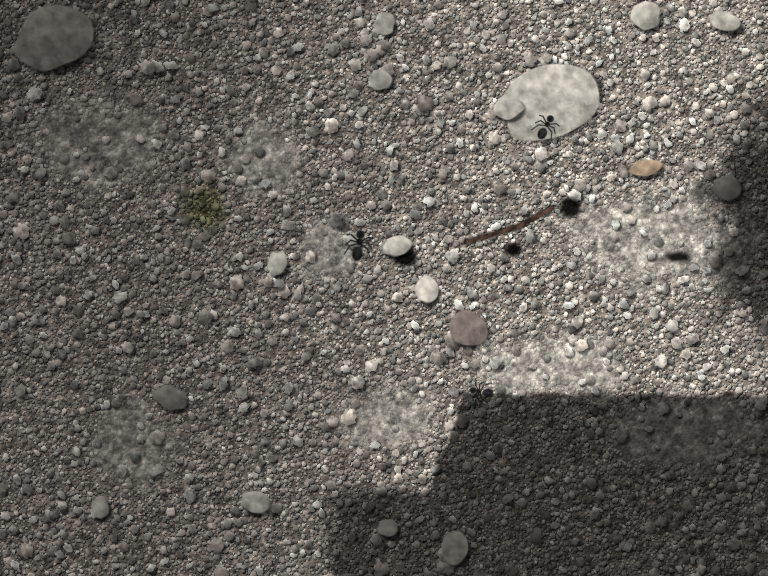
This texture is drawn by a Shadertoy shader. Its source:

```glsl
float hash(vec2 p) { return fract(sin(dot(p, vec2(127.1, 311.7))) * 43758.5453); }

float noise(vec2 p) {
    vec2 i = floor(p), f = fract(p);
    f = f * f * (3. - 2. * f);
    return mix(mix(hash(i), hash(i + vec2(1, 0)), f.x),
               mix(hash(i + vec2(0, 1)), hash(i + 1.), f.x), f.y);
}

float fbm(vec2 p) {
    float sum = 0., amp = .5;
    for (int i = 0; i < 4; i++, amp *= .5) {
        sum += amp * noise(p);
        p = mat2(1.6, 1.2, -1.2, 1.6) * p + 3.7;
    }
    return sum;
}

mat2 rot(float a) { return mat2(cos(a), sin(a), -sin(a), cos(a)); }

// Ragged soft spot: centre in xy, radii in zw
float blob(vec2 p, vec4 s) {
    float d = length((p - s.xy) / s.zw) + .9 * (fbm(p * 18.) - .5);
    return 1. - smoothstep(.4, 1.2, d);
}

float segment(vec2 p, vec2 a, vec2 b) {
    vec2 ab = b - a;
    return length(p - a - ab * clamp(dot(p - a, ab) / dot(ab, ab), 0., 1.));
}

// One layer of scattered pebbles with contact shadows
void pebbles(inout vec3 col, vec2 p, float scale, float density) {
    mat2 turn = rot(scale);
    vec2 q = turn * p * scale;
    float aa = .8 * scale / iResolution.y;
    for (int k = 0; k < 9; k++) {
        vec2 id = floor(q) + vec2(k % 3, k / 3) - 1.;
        if (hash(id + .37) > density) continue;
        vec2 rnd = vec2(hash(id + 11.3), hash(id + 27.9));
        float size = mix(.2, .5, hash(id + 41.1));
        vec2 d = (q - id - .2 - .6 * rnd) * turn;
        vec2 e = rot(6.28 * rnd.x) * d * vec2(1, 1. + .5 * rnd.y);
        float r = length(e) + .5 * size * (noise(e * 2.5 / size + id) - .5);
        float gap = length(d + size * vec2(-.25, .4));
        col *= .5 + .5 * smoothstep(size * .7, size * 1.2, gap);
        float lit = .95 + .3 * dot(d, vec2(-.45, .9)) / size;
        vec3 tone = mix(vec3(1, .94, .88), vec3(.98, .98, .94), rnd.y) * mix(.48, .84, hash(id + 63.7));
        col = mix(col, tone * lit, 1. - smoothstep(size - aa, size + aa, r));
    }
}

// Larger rock with a rough outline and a shadow at its lower right
void rock(inout vec3 col, vec2 p, vec4 s, float angle, vec3 tone) {
    vec2 d = p - s.xy, e = rot(-angle) * d / s.zw;
    float r = length(e) + .25 * (noise(e * 1.6 + s.xy * 40.) - .5);
    float aa = 1.2 / iResolution.y / min(s.z, s.w);
    float gap = length(rot(-angle) * (d + vec2(-.005, .007)) / s.zw);
    col *= .35 + .65 * smoothstep(.8, 1.15, gap);
    float lit = .88 + .12 * dot(d / s.zw, vec2(-.45, .9)) + .6 * (fbm(p * 75.) - .42);
    col = mix(col, tone * lit, 1. - smoothstep(1. - aa, 1. + aa, r));
}

// Insect: three body parts and six bent legs
void insect(inout vec3 col, vec2 p, vec2 centre, float angle, float size) {
    vec2 q = rot(-angle) * (p - centre) / size, m = vec2(abs(q.x), q.y);
    float d = min(length(q * vec2(1, .75) + vec2(0, .42)) - .32, length(q - vec2(0, .2)) - .2);
    d = min(d, length(q - vec2(0, .65)) - .25);
    for (float s = -1.; s < 2.; s++) {
        vec2 knee = vec2(.55, .2 + .35 * s);
        d = min(d, segment(m, vec2(.1, .15 + .1 * s), knee) - .04);
        d = min(d, segment(m, knee, vec2(.8, .6 * s - .1)) - .03);
    }
    float aa = 1. / (iResolution.y * size);
    col = mix(col, vec3(.08) + .12 * noise(q * 5.), 1. - smoothstep(-aa, aa, d));
}

// Sunlight with soft canopy shade and one hard cast shadow
float sunlight(vec2 p) {
    float sun = mix(.65, 1.06, smoothstep(.2, 1., p.x + .2 * fbm(p * 5.) - .1));
    sun *= 1. - .2 * (1. - smoothstep(0., .5, p.x)) * smoothstep(.6, 1., p.y);
    sun *= 1. - .62 * blob(p, vec4(1.36, .63, .15, .22));
    vec2 s = p + .012 * (noise(p * 45.) - .5);
    float hard = smoothstep(-.005, .005, s.x - .69 - .37 * s.y) * smoothstep(-.005, .005, .316 - s.y);
    float soft = smoothstep(.54, .6, s.x) * (1. - smoothstep(.13, .17, s.y));
    return mix(sun, .43, max(hard, soft));
}

void mainImage(out vec4 fragColor, in vec2 fragCoord) {
    vec2 p = fragCoord / iResolution.y;
    vec3 col = vec3(.52, .48, .44) * (.5 + fbm(p * 90.));

    // Gravel from fine to coarse, with dust over the fine grains
    vec4 patches[8] = vec4[8](vec4(.18, .75, .13, .09), vec4(1.14, .585, .18, .1),
        vec4(.57, .56, .06, .06), vec4(.96, .365, .14, .06), vec4(1.2, .25, .14, .07),
        vec4(.23, .23, .08, .08), vec4(.46, .72, .07, .07), vec4(.67, .27, .1, .06));
    float dust = 0., scale = 150., density = .95;
    for (int i = 0; i < 8; i++) dust = max(dust, blob(p, patches[i]));
    for (int i = 0; i < 5; i++, scale *= .7, density *= .62) {
        pebbles(col, p, scale, density);
        if (i == 2) col = mix(col, vec3(.67, .65, .61) * (.5 + fbm(p * 60.)), .7 * dust);
    }
    col *= .55 + fbm(p * 120.);

    // Hollows and moss
    float hollow = max(blob(p, vec4(.705, .552, .025, .018)), blob(p, vec4(.891, .566, .022, .016)));
    hollow = max(hollow, max(blob(p, vec4(1.177, .554, .03, .012)), blob(p, vec4(.99, .64, .02, .02))));
    col *= 1. - .85 * hollow;
    col *= mix(vec3(1), vec3(.75, .77, .62), blob(p, vec4(.356, .64, .05, .05)));

    // Rocks
    vec4 stones[12] = vec4[12](vec4(.882, .814, .026, .02), vec4(1.12, .974, .027, .025),
        vec4(1.259, .962, .03, .017), vec4(.689, .573, .025, .017), vec4(.741, .497, .019, .025),
        vec4(.481, .543, .017, .021), vec4(.79, .049, .024, .028), vec4(.674, .083, .017, .016),
        vec4(.66, .861, .021, .017), vec4(.668, .96, .018, .019), vec4(.443, .128, .024, .02),
        vec4(.174, .12, .016, .02));
    vec3 pale = vec3(.82, .8, .75);
    rock(col, p, vec4(.095, .934, .07, .055), .2, pale * .8);
    rock(col, p, vec4(.955, .826, .092, .062), .35, pale * .92);
    for (int i = 0; i < 12; i++)
        rock(col, p, stones[i], .4 * hash(stones[i].xy) - .2, pale * (i > 2 && i < 8 ? 1.1 : .9));
    rock(col, p, vec4(.811, .431, .034, .031), -.3, vec3(.53, .48, .45));
    rock(col, p, vec4(.295, .309, .031, .019), -.4, pale * .75);
    rock(col, p, vec4(1.264, .674, .024, .022), 0., pale * .8);
    rock(col, p, vec4(1.12, .708, .029, .014), .15, vec3(.7, .61, .51));

    // Twig
    vec2 fork = vec2(.903, .608);
    float twig = min(segment(p, vec2(.811, .58), fork), segment(p, fork, vec2(.958, .639)));
    col *= .45 + .55 * smoothstep(.002, .009, twig);
    vec3 bark = vec3(.3, .23, .2) * (.6 + .7 * noise(p * 160.));
    col = mix(col, bark, 1. - smoothstep(.002, .005, twig));

    insect(col, p, vec2(.623, .575), -.15, .028);
    insect(col, p, vec2(.948, .78), -.5, .024);
    insect(col, p, vec2(.835, .32), 1.4, .022);
    fragColor = vec4(clamp(col * sunlight(p), 0., 1.), 1);
}
```
